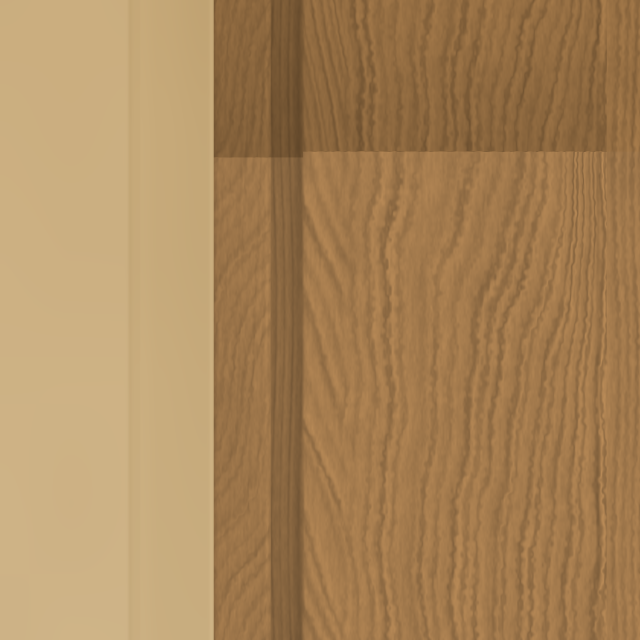
Write a WebGL 2 fragment shader that draws this texture.

```glsl
#version 300 es
precision highp float;
// A smooth cream wall with a shallow step, beside an oak door frame and panel.
// Oak grain is jittered cellular streaks in bent coordinates, with stretched
// noise for pores; soft bands shade the mouldings and the horizontal joint.
#define WALL_END 0.334
#define STRIP_END 0.423
#define PANEL_START 0.474
#define STILE_START 0.948
#define STREAKS 46.0
#define GRAIN_DEPTH 0.17
#define PORE_DEPTH 0.10
#define OAK vec3(0.635, 0.475, 0.298)
#define CREAM vec3(0.800, 0.690, 0.510)

uniform vec2 u_resolution;
out vec4 outColor;

float hash(vec2 p) {
    vec3 q = fract(vec3(p.xyx) * 0.1031);
    q += dot(q, q.yzx + 33.33);
    return fract((q.x + q.y) * q.z);
}

float noise(vec2 p) {
    vec2 i = floor(p), f = fract(p);
    f = f * f * (3.0 - 2.0 * f);
    return mix(mix(hash(i), hash(i + vec2(1, 0)), f.x),
               mix(hash(i + vec2(0, 1)), hash(i + vec2(1, 1)), f.x), f.y);
}

float edge(float at, float x) {
    float aa = 0.8 / u_resolution.x;
    return smoothstep(at - aa, at + aa, x);
}

float band(float x, float center, float width) {
    float d = (x - center) / width;
    return exp(-d * d);
}

// Dark streaks at jittered cell centres, each with a pale flank.
float streaks(float u, float y, float seed) {
    float cell = floor(u), dark = 0.0, pale = 0.0;
    for (int k = -1; k <= 1; k++) {
        float c = cell + float(k);
        float r = hash(vec2(c + 80.0, seed)), s = hash(vec2(c + 130.0, seed + 7.0));
        float d = u - c - 0.5 - 0.55 * (r - 0.5);
        float power = (0.35 + 0.65 * s) * (0.6 + 0.6 * noise(vec2(c * 5.0 + 90.0, y * 9.0 + seed)));
        dark = max(dark, power * band(d, 0.0, 0.14 + 0.13 * r));
        pale = max(pale, power * band(d, 0.36, 0.20));
    }
    return dark - 0.45 * pale;
}

vec3 wall(vec2 p) {
    vec3 col = CREAM + vec3(0.012, 0.020, 0.030) * (0.6 - p.y);
    float inner = edge(0.219, p.x);
    col -= vec3(0.022, 0.024, 0.030) * smoothstep(0.198, 0.204, p.x);
    col -= 0.014 * band(p.x, 0.203, 0.004);
    col += 0.010 * inner * (1.0 - smoothstep(0.22, 0.25, p.x));
    col -= 0.016 * inner * smoothstep(0.25, 0.32, p.x) * p.y;
    col += 0.025 * band(p.x, 0.330, 0.003);
    return col + 0.008 * (noise(p * vec2(9.0, 5.0)) - 0.5);
}

// Panel grain: slanted on the left, leaning rightwards towards the stile.
float panelGrain(vec2 p, float upper, float ragged) {
    float rise = mix(max(p.y - 0.22, 0.0), p.y - 0.80, upper);
    float lean = 0.20 * smoothstep(0.54, 0.86, p.x) * (1.0 - smoothstep(0.87, 0.96, p.x));
    float wave = 0.006 * sin(p.y * 15.0 + p.x * 9.0) + 0.0025 * sin(p.y * 38.0 + p.x * 26.0);
    float u = (p.x - lean * rise + wave) * STREAKS + ragged;
    float straight = streaks(u, p.y, 3.0 + 8.0 * upper);
    float bend = (p.x - PANEL_START) * mix(2.75, 6.0, upper) + p.y + 0.015 * sin(p.y * 21.0);
    float slanted = streaks(bend * 12.5 + 0.5 * ragged, p.y, 21.0);
    float side = smoothstep(0.525, 0.560, p.x + 0.008 * sin(p.y * 39.0));
    return mix(slanted * 0.8, straight, side);
}

vec3 oak(vec2 p) {
    float strip = 1.0 - edge(STRIP_END, p.x);
    float panel = smoothstep(PANEL_START - 0.004, PANEL_START + 0.003, p.x);
    float stile = edge(STILE_START, p.x);
    float groove = (1.0 - strip) * (1.0 - panel);
    float upper = edge(mix(0.754, 0.763, step(PANEL_START, p.x)), p.y);
    float ragged = 0.32 * (noise(p * vec2(190.0, 120.0)) - 0.5);

    // Grain of each board
    float wander = 0.05 * sin(p.y * 13.0 + p.x * 20.0);
    float diagonal = (p.x - WALL_END) * 2.7 - p.y + wander + 0.4 * upper;
    float stripGrain = 0.45 * streaks(diagonal * 17.0 + ragged, p.y, 41.0)
                     + 0.25 * streaks(p.x * 85.0 - p.y * 3.0 + ragged, p.y, 47.0);
    float grooveGrain = 0.65 * streaks(p.x * 80.0 + 0.3 * sin(p.y * 9.0), p.y, 55.0);
    float stileGrain = 0.8 * streaks(p.x * 62.0 + 0.25 * sin(p.y * 11.0) + ragged, p.y, 63.0);
    float grain = strip * stripGrain + groove * grooveGrain
                + panel * mix(panelGrain(p, upper, ragged), stileGrain, stile);

    // Pores and broad tone
    float pores = 0.6 * noise(p * vec2(270.0, 48.0)) + 0.4 * noise(p * vec2(420.0, 160.0)) - 0.5;
    float tone = noise(p * vec2(22.0, 3.0) + 4.0) - 0.5;
    float light = 1.02 - GRAIN_DEPTH * grain + PORE_DEPTH * pores + 0.05 * tone;

    // Moulding shade
    light *= 1.0 - 0.05 * strip - 0.17 * groove;
    light *= 1.0 - 0.10 * band(p.x, 0.466, 0.010) - 0.05 * band(p.x, 0.428, 0.004);
    light *= 1.0 + 0.05 * band(p.x, 0.417, 0.003) - 0.10 * band(p.x, WALL_END, 0.005);
    light *= 1.0 - 0.08 * band(p.x, 0.934, 0.003) + 0.05 * band(p.x, 0.942, 0.004);

    // Shadow above the joint; the stile fades without a break
    float shadow = upper * mix(0.16, 0.09, smoothstep(0.76, 1.0, p.y));
    light *= 1.0 - mix(shadow, 0.09 * smoothstep(0.62, 0.90, p.y), stile);
    return OAK * light - vec3(0.0, 0.006, 0.014) * upper;
}

void main() {
    vec2 p = gl_FragCoord.xy / u_resolution;
    vec3 col = mix(wall(p), oak(p), edge(WALL_END, p.x));
    outColor = vec4(clamp(col, 0.0, 1.0), 1.0);
}
```
